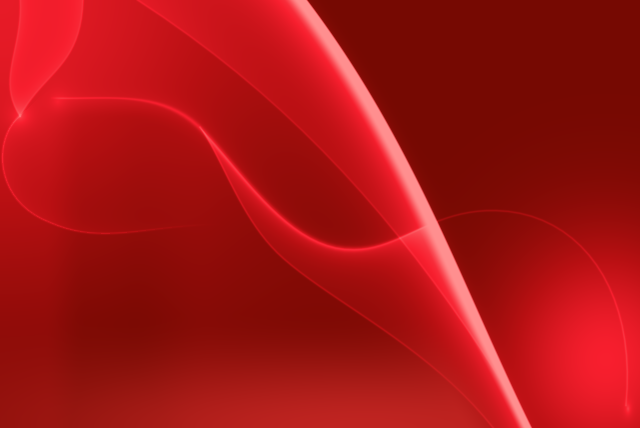
Write a WebGL 1 fragment shader that draws this background.

```glsl
precision highp float;
uniform vec2 u_resolution;

const vec3 DARK = vec3(0.45, 0.035, 0.005);
const vec3 CRIMSON = vec3(0.72, 0.06, 0.07);
const vec3 BRIGHT = vec3(0.97, 0.12, 0.18);
const vec3 PALE = vec3(1.0, 0.56, 0.56);
const vec3 HAZE = vec3(0.80, 0.16, 0.15);

const vec2 CANVAS = vec2(1.5, 1.0);
const vec2 CORNER_LIGHT = vec2(0.0, 1.0);
const vec2 LOBE_LIGHT = vec2(1.42, 0.16);
const vec2 LOBE_SPREAD = vec2(0.25, 0.28);
const vec2 KNOT = vec2(0.047, 0.728);
const vec2 WAVE_TIP = vec2(0.135, 0.762);
const vec2 SPARK = vec2(1.472, 0.045);
const float HAIRLINE = 0.0025;
const float BEAM_FALLOFF = 0.075;
const int SEGMENTS = 20;

vec2 bezier(vec2 a, vec2 b, vec2 c, vec2 d, float t) {
  float s = 1.0 - t;
  return s * s * s * a + 3.0 * s * t * (s * b + t * c) + t * t * t * d;
}

// Signed distance to a cubic curve, positive on the left of its direction
float curve(vec2 p, vec2 a, vec2 b, vec2 c, vec2 d) {
  float nearest = 1e3;
  float side = 1.0;
  vec2 start = a;
  for (int i = 1; i <= SEGMENTS; i++) {
    vec2 end = bezier(a, b, c, d, float(i) / float(SEGMENTS));
    vec2 along = end - start;
    vec2 rel = p - start;
    vec2 gap = rel - along * clamp(dot(rel, along) / dot(along, along), 0.0, 1.0);
    float dist = dot(gap, gap);
    if (dist < nearest) {
      nearest = dist;
      side = along.x * rel.y - along.y * rel.x < 0.0 ? -1.0 : 1.0;
    }
    start = end;
  }
  return side * sqrt(nearest);
}

float nearer(float a, float b) {
  return abs(a) < abs(b) ? a : b;
}

float line(float d, float width) {
  return exp(-d * d / (width * width));
}

vec3 ramp(float light) {
  vec3 color = mix(DARK, CRIMSON, clamp(light * 2.0, 0.0, 1.0));
  color = mix(color, BRIGHT, clamp(light * 2.0 - 1.0, 0.0, 1.0));
  return mix(color, PALE, clamp(light - 1.0, 0.0, 0.7));
}

void main() {
  vec2 p = gl_FragCoord.xy / u_resolution * CANVAS;
  float aa = 1.2 / u_resolution.y;

  // Diagonal beam edge, positive on its left
  float edge = 1.246 + p.y * (-0.493 + p.y * (0.166 - 0.2 * p.y));
  float beam = (edge - p.x) * 0.87;
  float left = smoothstep(-aa, aa, beam);

  // Flowing contours
  float wave = nearer(
    curve(p, vec2(0.121, 0.771), vec2(0.254, 0.766), vec2(0.381, 0.795), vec2(0.479, 0.691)),
    curve(p, vec2(0.479, 0.691), vec2(0.576, 0.588), vec2(0.684, 0.414), vec2(0.83, 0.418)));
  wave = nearer(wave,
    curve(p, vec2(0.83, 0.418), vec2(0.938, 0.418), vec2(1.016, 0.512), vec2(1.162, 0.508)));
  wave = nearer(wave,
    curve(p, vec2(1.162, 0.508), vec2(1.357, 0.504), vec2(1.494, 0.326), vec2(1.467, 0.053)));
  float fold = nearer(
    curve(p, vec2(0.469, 0.703), vec2(0.527, 0.619), vec2(0.566, 0.482), vec2(0.664, 0.396)),
    curve(p, vec2(0.664, 0.396), vec2(0.781, 0.293), vec2(1.006, 0.189), vec2(1.156, 0.0)));
  float bulb = nearer(
    curve(p, vec2(0.047, 0.73), vec2(-0.017, 0.678), vec2(-0.017, 0.531), vec2(0.117, 0.48)),
    curve(p, vec2(0.117, 0.48), vec2(0.244, 0.424), vec2(0.352, 0.477), vec2(0.527, 0.475)));
  float veil = curve(p, vec2(0.322, 1.0), vec2(0.74, 0.73), vec2(1.0, 0.4), vec2(1.244, 0.0));
  float stripLeft = curve(p, vec2(0.047, 1.0), vec2(0.053, 0.883), vec2(-0.01, 0.814), KNOT);
  float stripRight = curve(p, vec2(0.195, 1.0), vec2(0.19, 0.844), vec2(0.105, 0.834), KNOT);

  // Broad lights
  vec2 toCorner = p - CORNER_LIGHT;
  vec2 toLobe = (p - LOBE_LIGHT) / LOBE_SPREAD;
  float light = 0.02 + left * 0.85 * exp(-dot(toCorner, toCorner) / 0.4);
  light += (1.0 - left) * 0.98 * exp(-dot(toLobe, toLobe));
  float below = smoothstep(-aa, aa, -wave);
  light -= 0.12 * smoothstep(0.0, 0.05, -wave) * smoothstep(0.1, 0.2, p.x)
    * (1.0 - smoothstep(0.3, 0.5, p.x));

  // Veil and ribbon beside the beam
  light += left * smoothstep(-aa, aa, veil) * (0.06 + 0.12 * exp(-abs(veil) / 0.08));
  light += left * 0.2 * line(veil, HAIRLINE);
  float ribbon = left * below * smoothstep(-aa, aa, fold);
  light += ribbon * (0.12 + 0.35 * exp(-abs(wave) / 0.045));
  light += left * 0.3 * line(fold, HAIRLINE);

  // Wave rim, strongest through its trough
  float trough = smoothstep(0.25, 0.5, p.x) * (1.0 - smoothstep(0.8, 1.0, p.x));
  float rimFade = smoothstep(0.11, 0.15, p.x);
  light += rimFade * mix(0.25, 0.35, trough) * line(wave, mix(HAIRLINE, 0.006, trough));
  light += left * rimFade * mix(0.08, 0.22, trough) * exp(-abs(wave) / 0.016);

  // Left bulb and upper strip
  float bulbFade = 1.0 - smoothstep(0.2, 0.53, p.x);
  light += bulbFade * (0.28 * line(bulb, HAIRLINE)
    + 0.13 * step(0.0, bulb) * exp(-abs(bulb) / 0.03));
  float strip = smoothstep(-aa, aa, stripLeft) * smoothstep(-aa, aa, -stripRight);
  light += strip * (0.1 + 0.2 * exp(-abs(stripRight) / 0.03) + 0.15 * exp(-abs(stripLeft) / 0.015));
  light += 0.15 * (line(stripLeft, HAIRLINE) + line(stripRight, HAIRLINE));
  light += 0.45 * exp(-length(p - KNOT) / 0.02) + 0.25 * exp(-length(p - WAVE_TIP) / 0.025);
  light += 0.5 * exp(-length((p - SPARK) * vec2(2.0, 1.0)) / 0.012);

  // Low haze, then the glowing beam
  float body = 0.026 + 0.015 * smoothstep(0.0, 0.4, p.y);
  light += left * 0.8 * exp(-max(beam - body, 0.0) / BEAM_FALLOFF);
  light += (1.0 - left) * 0.15 * exp(-abs(beam) / 0.012);
  float haze = left * (1.0 - smoothstep(0.0, 0.27, p.y)) * exp(-pow((p.x - 0.85) / 0.8, 2.0));
  vec3 color = mix(ramp(light), HAZE, haze * 0.85 * smoothstep(0.02, 0.14, beam));
  float core = left * (1.0 - smoothstep(body * 0.45, body * 1.15, beam));
  gl_FragColor = vec4(mix(color, PALE, core), 1.0);
}
```
